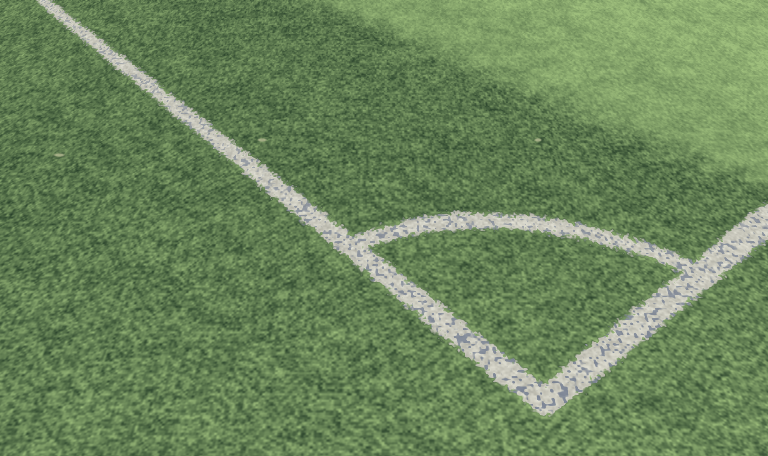
Give the GLSL for this texture, as a Shadertoy shader.

```glsl
float hash(vec2 p) {
    return fract(sin(dot(p, vec2(127.1, 311.7))) * 43758.5453);
}

float noise(vec2 p) {
    vec2 i = floor(p), f = fract(p);
    f = f * f * (3.0 - 2.0 * f);
    return mix(mix(hash(i), hash(i + vec2(1, 0)), f.x),
               mix(hash(i + vec2(0, 1)), hash(i + vec2(1, 1)), f.x), f.y);
}

float fbm(vec2 p) {
    float sum = 0.0, amp = 0.5;
    for (int i = 0; i < 4; i++) {
        sum += amp * noise(p);
        p = mat2(1.6, 1.2, -1.2, 1.6) * p + 7.3;
        amp *= 0.5;
    }
    return sum;
}

// Signed distance to a stripe whose half width changes from a to b
float stripe(vec2 p, vec2 a, vec2 b, float widthA, float widthB) {
    vec2 ab = b - a;
    float t = clamp(dot(p - a, ab) / dot(ab, ab), 0.0, 1.0);
    return length(p - a - ab * t) - mix(widthA, widthB, t);
}

// Signed distance to the foreshortened quarter circle
float cornerArc(vec2 p) {
    float dx = p.x - 1.06, left = min(dx, 0.0);
    float y = 0.515 - 0.5 * dx * dx + 0.5 * left * left * left;
    float slope = -dx + 1.5 * left * left;
    float d = abs(p.y - y) / sqrt(1.0 + slope * slope);
    d -= 0.016 + 0.012 * left * left;
    return max(d, abs(p.x - 1.145) - 0.375);
}

void mainImage(out vec4 fragColor, in vec2 fragCoord) {
    vec2 p = fragCoord / iResolution.y;

    // Turf coordinates: tufts shrink with distance
    float depth = 1.9 - p.y;
    vec2 turf = vec2(190.0 * (p.x - 0.84) / depth, -250.0 * log(depth));
    float tufts = noise(turf);
    float blades = noise(turf * vec2(1.7, 1.5) + 31.0);
    float clumps = fbm(turf * vec2(0.16, 0.22));
    float grain = 0.55 * tufts + 0.45 * blades - 0.5;

    // Sunlight beyond a soft diagonal shadow edge
    float edge = p.y - 1.0 + 0.41 * (p.x - 0.66) + 0.04 * (clumps - 0.5);
    float sun = smoothstep(-0.035, 0.05, edge);
    float tone = 0.43 + 0.13 * smoothstep(0.75, 0.0, p.y)
               + 0.07 * smoothstep(0.5, 1.6, p.x) * smoothstep(0.6, 0.2, p.y);
    tone += 0.07 * smoothstep(0.55, 0.0, p.x) * smoothstep(0.5, 1.0, p.y);
    tone = mix(tone, 0.88 + 0.2 * smoothstep(0.0, 0.35, edge), sun);
    tone += grain * mix(1.15, 0.65, sun) * mix(1.15, 0.85, p.y);
    tone += 0.45 * (clumps - 0.47);
    vec3 color = mix(vec3(0.22, 0.32, 0.21), vec3(0.54, 0.66, 0.43), clamp(tone, -0.25, 1.25));

    // Painted lines meeting at the corner, with ragged fibre edges
    vec2 corner = vec2(1.195, 0.118);
    float d = stripe(p, corner, vec2(0.092, 1.0), 0.029, 0.010);
    d = min(d, stripe(p, corner, vec2(1.684, 0.518), 0.031, 0.032));
    d = min(d, cornerArc(p));
    d += (grain * 0.024 + (clumps - 0.5) * 0.012) * depth / 1.5;
    float paint = 1.0 - smoothstep(-0.004, 0.004, d);

    // Pale fibres with blue-grey gaps
    float gaps = smoothstep(0.57, 0.82, noise(turf * 1.15 + 83.0));
    gaps *= mix(0.85, 0.4, p.y);
    vec3 fibre = vec3(0.82, 0.81, 0.77) + 0.2 * grain;
    fibre = mix(fibre, vec3(0.42, 0.46, 0.56), gaps);
    color = mix(color, fibre, paint * 0.95);

    // Small dry flecks
    for (int i = 0; i < 3; i++) {
        float k = float(i);
        vec2 q = p - vec2(0.13 + 0.365 * k + 0.08 * k * k, 0.66 + 0.033 * min(k, 1.0));
        float fleck = 1.0 - smoothstep(0.6, 1.4, length(q / vec2(0.011 - 0.002 * k, 0.0035)));
        color = mix(color, vec3(0.72, 0.74, 0.58), 0.8 * fleck);
    }

    fragColor = vec4(clamp(color, 0.0, 1.0), 1.0);
}
```
